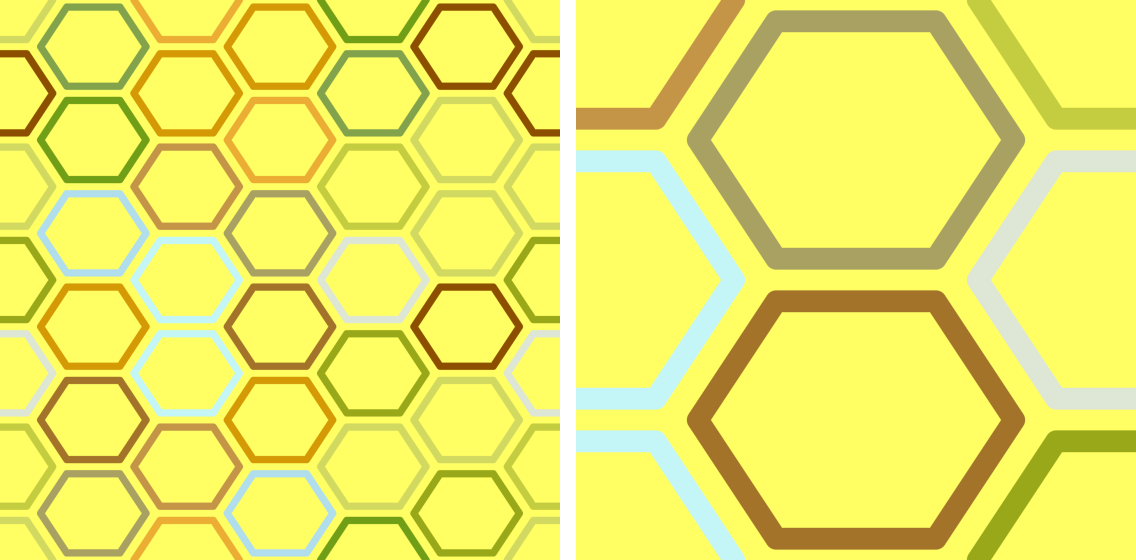
Left, the full canvas; right, a detail of the centre.
This pattern is drawn by a Shadertoy shader. Its source:

```glsl
const vec3 background = vec3(1.0, 1.0, 0.39);

// Outline colours, in the order the scrambled index reaches them
const vec3 palette[16] = vec3[16](
    vec3(0.82, 0.85, 0.38), vec3(0.55, 0.31, 0.00), vec3(0.66, 0.63, 0.38), vec3(0.82, 0.85, 0.38),
    vec3(0.69, 0.87, 0.93), vec3(0.51, 0.64, 0.30), vec3(0.60, 0.66, 0.10), vec3(0.64, 0.45, 0.16),
    vec3(0.77, 0.96, 0.97), vec3(0.77, 0.58, 0.28), vec3(0.87, 0.90, 0.84), vec3(0.83, 0.60, 0.02),
    vec3(0.44, 0.62, 0.09), vec3(0.83, 0.60, 0.02), vec3(0.92, 0.68, 0.20), vec3(0.77, 0.80, 0.25));

float segmentDistance(vec2 p, vec2 a, vec2 b) {
    vec2 ab = b - a;
    return length(p - a - ab * clamp(dot(p - a, ab) / dot(ab, ab), 0.0, 1.0));
}

// Distance to the outline, folded into one quadrant
float hexagonOutline(vec2 p) {
    p = abs(p);
    vec2 corner = vec2(0.285, 0.424);
    return min(segmentDistance(p, vec2(0.0, corner.y), corner),
               segmentDistance(p, corner, vec2(0.565, 0.0)));
}

// Triangular numbers visit all 16 colours in a scattered order
vec3 hexagonColor(vec2 cell) {
    vec2 wrapped = mod(cell, 6.0);
    int n = int(wrapped.x) * 6 + int(wrapped.y);
    return palette[(n * (n + 1) / 2) % 16];
}

void mainImage(out vec4 fragColor, in vec2 fragCoord) {
    // Six columns and six rows, counted from the top left
    vec2 p = 6.0 * fragCoord / iResolution.y;
    p.y = 6.0 - p.y;
    float pixel = 6.0 / iResolution.y;
    vec3 color = background;

    // Even columns, then odd columns shifted by half a row
    for (int i = 0; i < 2; i++) {
        float odd = float(i);
        vec2 q = p - vec2(odd, 0.5 * odd);
        vec2 id = floor(q / vec2(2.0, 1.0) + 0.5);
        float d = hexagonOutline(q - id * vec2(2.0, 1.0)) - 0.039;
        float coverage = smoothstep(0.75 * pixel, -0.75 * pixel, d);
        color = mix(color, hexagonColor(vec2(2.0 * id.x + odd, id.y)), coverage);
    }
    fragColor = vec4(color, 1.0);
}
```
